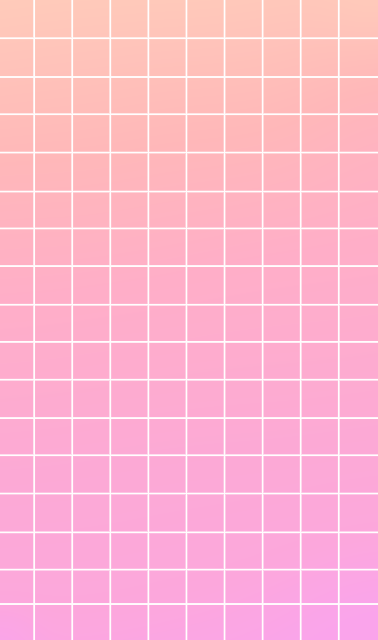
A Shadertoy shader for this pattern:

```glsl
const vec2 LINE_COUNT = vec2(9.0, 16.0);
const vec2 FIRST_LINE = vec2(0.0905, 0.0602);
const vec2 LINE_STEP = vec2(0.1007, 0.0593);
const float LINE_WIDTH = 0.0026;
const vec3 LINE_COLOR = vec3(1.0, 0.997, 0.997);
const float TAU = 6.28319;

vec2 hashGradient(vec2 cell) {
    float angle = TAU * fract(sin(dot(cell, vec2(127.1, 311.7))) * 4375.85);
    return vec2(cos(angle), sin(angle));
}

float gradientNoise(vec2 p) {
    vec2 cell = floor(p);
    vec2 f = p - cell;
    vec2 u = f * f * f * (f * (f * 6.0 - 15.0) + 10.0);
    float a = dot(hashGradient(cell), f);
    float b = dot(hashGradient(cell + vec2(1, 0)), f - vec2(1, 0));
    float c = dot(hashGradient(cell + vec2(0, 1)), f - vec2(0, 1));
    float d = dot(hashGradient(cell + vec2(1, 1)), f - vec2(1, 1));
    return mix(mix(a, b, u.x), mix(c, d, u.x), u.y);
}

float ramp(float start, float end, float t) {
    return clamp((t - start) / (end - start), 0.0, 1.0);
}

float bump(float x, float center) {
    return exp(-0.5 * (x - center) * (x - center));
}

float glow(vec2 p, vec2 center, float radius) {
    vec2 d = (p - center) / radius;
    return exp(-dot(d, d));
}

// Piecewise blend from peach through pink to orchid
vec3 sunsetRamp(float t) {
    vec3 color = mix(vec3(1.0, 0.795, 0.73), vec3(1.0, 0.72, 0.725), ramp(-0.03, 0.22, t));
    color = mix(color, vec3(1.0, 0.684, 0.782), ramp(0.22, 0.42, t));
    color = mix(color, vec3(0.99, 0.665, 0.833), ramp(0.42, 0.70, t));
    color = mix(color, vec3(0.99, 0.656, 0.862), ramp(0.70, 0.93, t));
    return mix(color, vec3(0.98, 0.645, 0.92), ramp(0.93, 1.08, t));
}

// Tilted drop from top to bottom, with faint clouds and soft corner glows
float sunsetDepth(vec2 uv, float aspect) {
    vec2 p = uv * vec2(aspect, 1.0);
    float depth = uv.y + 0.07 * (uv.x - 0.5);
    depth += 0.02 * gradientNoise(uv * vec2(2.0, 3.0) + 4.3);
    depth += 0.05 * glow(p, vec2(aspect, 0.19), 0.13);
    depth -= 0.06 * glow(p, vec2(aspect, 0.0), 0.08);
    depth += 0.09 * glow(p, vec2(aspect, 0.96), 0.20);
    return depth + 0.09 * glow(p, vec2(0.0, 1.0), 0.06);
}

// Distance to a numbered line, in fractions of the axis length
float lineDistance(float coord, float index, float first, float spacing, float shift) {
    return abs(coord - first - spacing * index - shift);
}

// Rows waver every third line, sag twice and end in a short gap
float rowShift(float row, float lastRow) {
    float waver = 0.0008 * cos(TAU * (row - 1.0) / 3.0);
    float sag = 0.0011 * bump(row, 4.0) - 0.0008 * bump(row, 10.5);
    return waver + sag - 0.0055 * step(lastRow, row);
}

// Solid core with a soft shoulder
float lineCoverage(float dist, float width, float pixel) {
    return 1.0 - smoothstep(0.5 * width - 0.5 * pixel, 0.5 * width + 0.6 * pixel, dist);
}

void mainImage(out vec4 fragColor, in vec2 fragCoord) {
    vec2 uv = fragCoord / iResolution.xy;
    uv.y = 1.0 - uv.y;
    float aspect = iResolution.x / iResolution.y;
    float pixel = 1.0 / iResolution.y;
    vec3 color = sunsetRamp(sunsetDepth(uv, aspect));

    // Thin grid
    vec2 lastLine = LINE_COUNT - 1.0;
    vec2 index = clamp(round((uv - FIRST_LINE) / LINE_STEP), vec2(0.0), lastLine);
    float shift = rowShift(index.y, lastLine.y);
    float columnDist = aspect * lineDistance(uv.x, index.x, FIRST_LINE.x, LINE_STEP.x, 0.0);
    float rowDist = lineDistance(uv.y, index.y, FIRST_LINE.y, LINE_STEP.y, shift);
    float grid = lineCoverage(min(columnDist, rowDist), LINE_WIDTH, pixel);

    fragColor = vec4(mix(color, LINE_COLOR, grid), 1.0);
}
```
